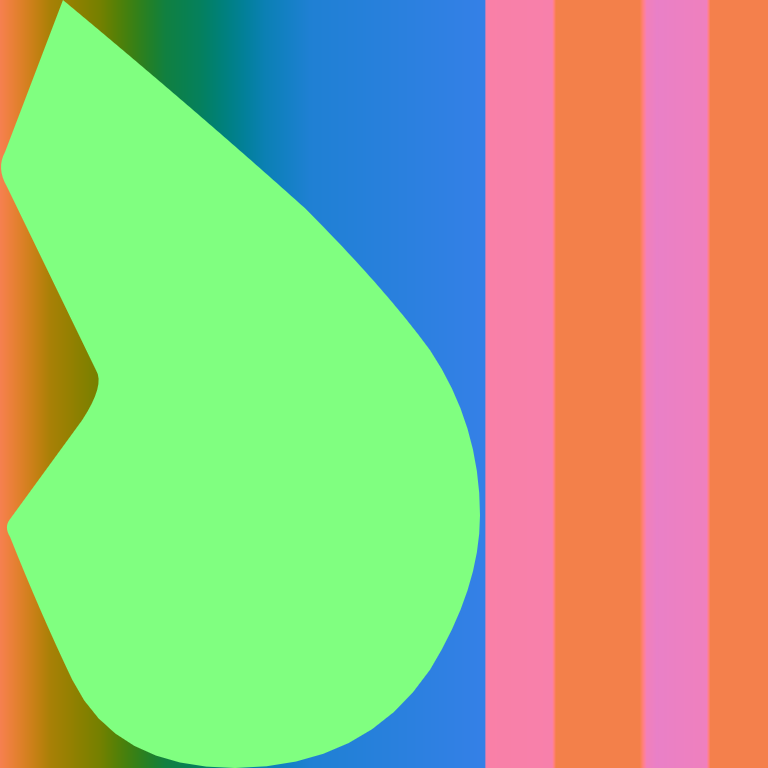
Give the GLSL for this background, as a WebGL 1 fragment shader.

```glsl
precision highp float;
// A flat green leaf-like blob over vertical bands coloured by an angle on the red-blue circle.

#define BLOB_COLOR vec3(0.5, 1.0, 0.5)
#define SEAM_X 0.632
#define CURVE_STEPS 8

uniform vec2 u_resolution;

vec2 point;    // the shaded position, 0 to 1
vec2 pen;      // current end of the outline
float nearest; // squared distance to the outline
float side;    // -1 inside, +1 outside

float ramp(float a, float b, float x) {
  return clamp((x - a) / (b - a), 0.0, 1.0);
}

// Straight outline piece: updates distance and even-odd side.
void lineTo(vec2 end) {
  vec2 edge = end - pen;
  vec2 rel = point - pen;
  vec2 gap = rel - edge * clamp(dot(rel, edge) / max(dot(edge, edge), 1e-9), 0.0, 1.0);
  nearest = min(nearest, dot(gap, gap));
  if ((pen.y > point.y) != (end.y > point.y)) {
    if (rel.x < edge.x * rel.y / edge.y) side = -side;
  }
  pen = end;
}

// Quadratic Bezier outline piece.
void curveTo(vec2 control, vec2 end) {
  vec2 start = pen;
  for (int i = 1; i <= CURVE_STEPS; i++) {
    float t = float(i) / float(CURVE_STEPS);
    lineTo(mix(mix(start, control, t), mix(control, end, t), t));
  }
}

float blobDistance() {
  nearest = 10.0;
  side = 1.0;
  pen = vec2(0.082, 1.0);
  // right flank
  curveTo(vec2(0.260, 0.852), vec2(0.397, 0.729));
  curveTo(vec2(0.500, 0.626), vec2(0.560, 0.544));
  curveTo(vec2(0.625, 0.447), vec2(0.625, 0.329));
  curveTo(vec2(0.625, 0.234), vec2(0.560, 0.128));
  // round base
  curveTo(vec2(0.475, 0.001), vec2(0.306, 0.0));
  curveTo(vec2(0.150, 0.0), vec2(0.094, 0.115));
  // notched left flank
  curveTo(vec2(0.052, 0.203), vec2(0.013, 0.301));
  curveTo(vec2(0.005, 0.314), vec2(0.013, 0.324));
  lineTo(vec2(0.107, 0.453));
  curveTo(vec2(0.137, 0.499), vec2(0.125, 0.518));
  lineTo(vec2(0.009, 0.757));
  curveTo(vec2(-0.005, 0.781), vec2(0.0065, 0.802));
  lineTo(vec2(0.082, 1.0));
  return side * sqrt(nearest);
}

// Angle in degrees to colour, with constant green.
vec3 angleColor(float degrees) {
  float a = radians(degrees);
  return 0.5 + 0.5 * vec3(cos(a), 0.0, sin(a));
}

// Left gradient: coral, olive, teal, blue.
float sweepAngle(float x) {
  return -22.0
    - 49.0 * ramp(0.0, 0.065, x)
    - 24.0 * ramp(0.065, 0.130, x)
    - 55.0 * ramp(0.130, 0.215, x)
    - 14.0 * ramp(0.215, 0.260, x)
    - 40.0 * ramp(0.260, 0.345, x)
    - 17.0 * ramp(0.345, 0.404, x)
    - 13.0 * ramp(0.404, SEAM_X, x);
}

// Right stripes: pink, orange, violet, orange.
float stripeAngle(float x) {
  return 18.0
    + 2.0 * ramp(SEAM_X, 0.719, x)
    - 45.0 * ramp(0.719, 0.724, x)
    + 52.0 * ramp(0.833, 0.842, x)
    + 7.0 * ramp(0.842, 0.855, x)
    - 5.0 * ramp(0.855, 0.920, x)
    - 53.0 * ramp(0.920, 0.925, x);
}

void main() {
  point = gl_FragCoord.xy / u_resolution;
  float pixel = 1.0 / min(u_resolution.x, u_resolution.y);

  float seam = ramp(-0.5, 0.5, (point.x - SEAM_X) / pixel);
  vec3 color = mix(angleColor(sweepAngle(point.x)), angleColor(stripeAngle(point.x)), seam);

  float cover = ramp(0.5, -0.5, blobDistance() / pixel);
  gl_FragColor = vec4(mix(color, BLOB_COLOR, cover), 1.0);
}
```
